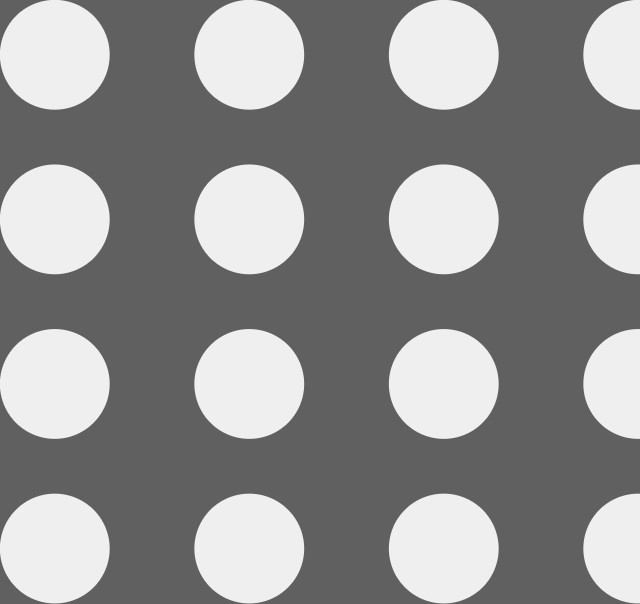
Write a Shadertoy shader that draws this pattern.

```glsl
// Pale round dots on a flat grey ground, in a straight grid wider than it is tall.
// Space is folded to the nearest dot centre, then a circle distance is shaded
// with an edge one pixel wide. Lengths are fractions of the canvas height.

const vec3 GROUND_COLOR = vec3(0.376);
const vec3 DOT_COLOR = vec3(0.937);
const vec2 PITCH = vec2(0.3220, 0.2725);        // spacing between dot centres
const vec2 FIRST_CENTRE = vec2(0.0907, 0.0907); // from the upper left corner
const float DOT_RADIUS = 0.0909;

// Offset from the nearest centre of the repeating grid
vec2 foldToCell(vec2 p) {
    return (fract(p / PITCH + 0.5) - 0.5) * PITCH;
}

float circleDistance(vec2 p, float radius) {
    return length(p) - radius;
}

void mainImage(out vec4 fragColor, in vec2 fragCoord) {
    // Height units, measured down from the upper left corner
    float pixel = 1.0 / iResolution.y;
    vec2 p = vec2(fragCoord.x, iResolution.y - fragCoord.y) * pixel;

    // Repeated dot with a smoothed rim
    float dist = circleDistance(foldToCell(p - FIRST_CENTRE), DOT_RADIUS);
    float coverage = clamp(0.5 - dist / pixel, 0.0, 1.0);

    fragColor = vec4(mix(GROUND_COLOR, DOT_COLOR, coverage), 1.0);
}
```
